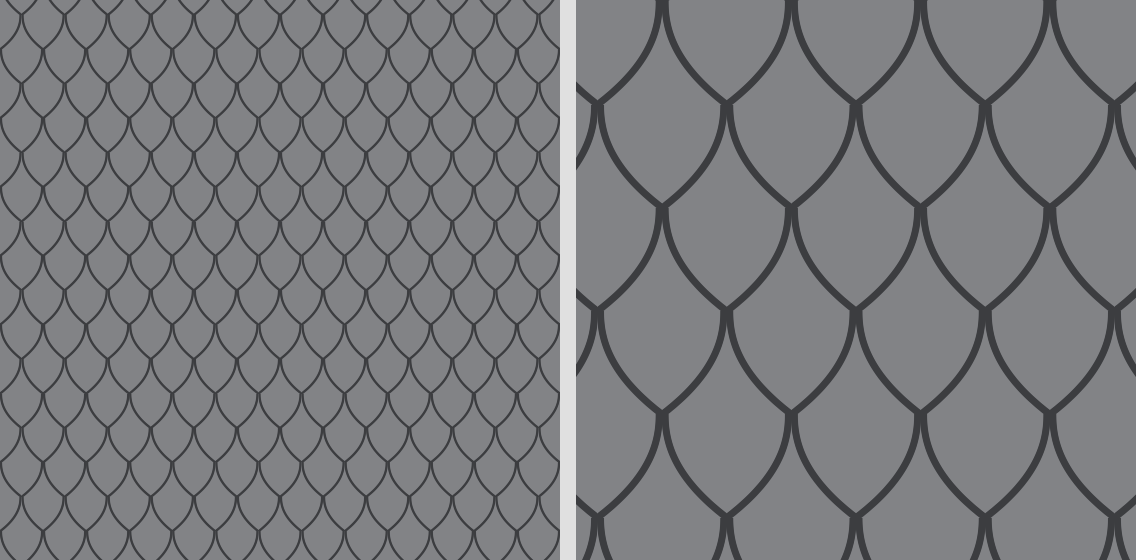
Left: the whole. Right: its middle third, enlarged.
This pattern is drawn by a Shadertoy shader. Its source:

```glsl
// Staggered rows of pointed fish scales, outlined in charcoal on flat grey.

// Distance to the nearest scale edge, in canvas units.
float scaleEdge(vec2 uv) {
    const float columns = 13.0;
    const float rows = 16.27;

    // Each row runs from the widest part of its scales (0) down to their tips (1).
    float down = (1.0 - uv.y) * rows - 0.436;
    float row = floor(down);
    float t = down - row;

    // Alternate rows shift by half a scale; fold each one about its tip.
    float stagger = 0.5 * mod(row, 2.0);
    float x = abs(fract(uv.x * columns - stagger + 0.5) - 0.5);

    // Side profile: upright at the shoulder, slanting in to the tip.
    float side = 0.477 * (1.0 - pow(t, 2.2));
    float slope = 0.477 * 2.2 * pow(t, 1.2) * rows / columns;
    return abs(x - side) / columns / sqrt(1.0 + slope * slope);
}

void mainImage(out vec4 fragColor, in vec2 fragCoord) {
    vec2 uv = fragCoord / iResolution.xy;
    float soft = 0.6 / iResolution.y;
    float halfWidth = 0.0021;

    float line = 1.0 - smoothstep(halfWidth - soft, halfWidth + soft, scaleEdge(uv));
    vec3 slate = vec3(0.508, 0.512, 0.527);
    vec3 charcoal = vec3(0.235, 0.24, 0.25);
    fragColor = vec4(mix(slate, charcoal, line), 1.0);
}
```
